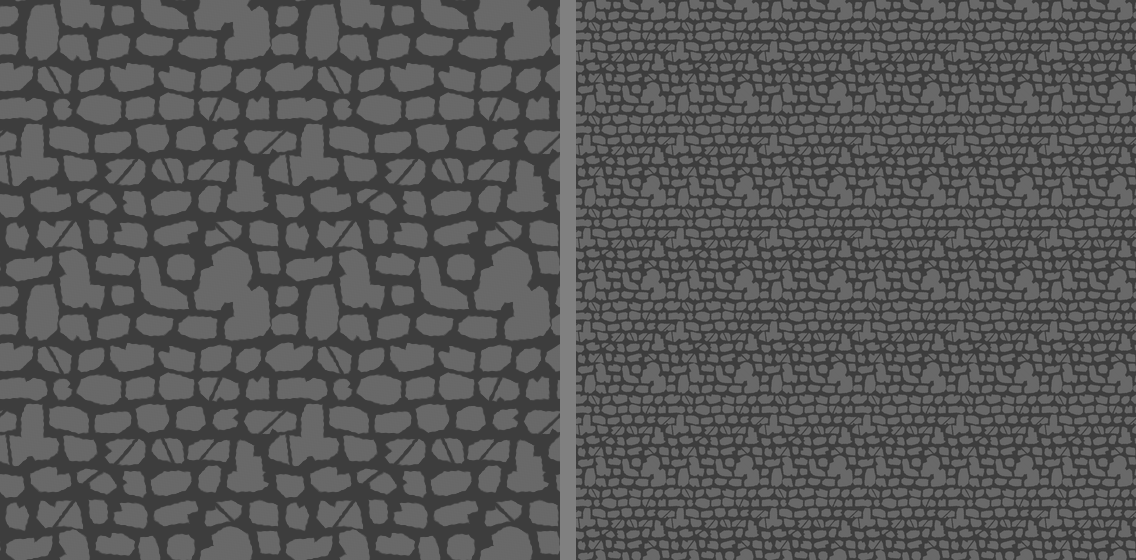
Left: one tile. Right: repeated 3 by 3.
Reproduce this texture procedurally as a WebGL 2 fragment shader.

```glsl
#version 300 es
precision highp float;
// Dry stone wall: flat grey angular stones in nine wavy courses on dark mortar.
// Each stone is a hashed polygon in a wrapped grid, with cracks and notches;
// some tall stones fuse with the course below. The tile repeats 2 x 2.

uniform vec2 u_resolution;
out vec4 fragColor;

const float TAU = 6.2831853;
const float REPEATS = 2.0;
const vec2 GRID = vec2(7.0, 9.0);         // stones per course, courses per tile
const float STONE_PITCH = GRID.y / GRID.x; // one unit is one course height
const int SIDES = 7;

const vec3 STONE = vec3(0.41);
const vec3 RIM = vec3(0.32);
const vec3 MORTAR = vec3(0.24);

// Hash of a grid cell, wrapped so that it repeats with the tile.
float cellHash(vec2 cell, float seed) {
  vec3 p = fract(vec3(mod(cell, GRID), seed).xyz * vec3(0.1031, 0.1130, 0.0973) + 0.137);
  p += dot(p, p.yzx + 33.33);
  return fract((p.x + p.y) * p.z * 7.31);
}

float signedHash(vec2 cell, float seed) {
  return 2.0 * cellHash(cell, seed) - 1.0;
}

vec2 direction(float angle) {
  return vec2(cos(angle), sin(angle));
}

// Sway of the courses and fine raggedness of the stone edges.
vec2 warp(vec2 tile) {
  vec2 t = tile * TAU;
  float sway = 0.07 * sin(2.0 * t.x + t.y) + 0.04 * sin(5.0 * t.x - 3.0 * t.y);
  vec2 ragged = sin(t.yx * vec2(41.0, 37.0) + 2.0 * sin(t * vec2(23.0, 19.0)));
  return vec2(0.0, sway) + 0.009 * ragged;
}

float courseShift(float row) {
  return cellHash(vec2(0.0, row), 21.0);
}

// Joint on the left of a cell.
float jointX(vec2 cell) {
  return (cell.x + courseShift(cell.y) + 0.25 * signedHash(cell, 1.0)) * STONE_PITCH;
}

// Hashed polygon around an ellipse, clipped by its bounding box.
float polygon(vec2 v, vec2 halfSize, vec2 cell) {
  vec2 box = abs(v) - halfSize;
  float d = max(box.x, box.y);
  for (int k = 0; k < SIDES; k++) {
    float seed = 30.0 + float(k);
    float angle = (float(k) + 0.7 * cellHash(cell, seed)) * TAU / float(SIDES);
    vec2 normal = direction(angle);
    float reach = length(halfSize * normal) * mix(0.92, 1.22, cellHash(cell, seed + 10.0));
    d = max(d, dot(v, normal) - reach);
  }
  return d;
}

// Wedge cut inward from the outline.
float notch(float d, vec2 v, vec2 halfSize, float angle) {
  vec2 axis = direction(angle);
  vec2 w = v - 0.6 * halfSize * axis;
  float wedge = 0.75 * abs(dot(w, vec2(-axis.y, axis.x))) - 0.66 * dot(w, axis);
  return max(d, -wedge);
}

// Thin slanted split through the stone.
float crack(float d, vec2 v, float angle, float offset) {
  return max(d, 0.045 - abs(dot(v, direction(angle)) + offset));
}

float stoneDistance(vec2 p, vec2 cell) {
  float left = jointX(cell);
  float right = jointX(cell + vec2(1.0, 0.0));
  vec2 center = vec2(0.5 * (left + right), cell.y + 0.5 + 0.06 * signedHash(cell, 2.0));
  vec2 halfSize = vec2(0.5 * (right - left) - mix(0.05, 0.13, cellHash(cell, 3.0)),
                       mix(0.34, 0.44, cellHash(cell, 4.0)));
  float tall = 0.42 * step(0.91, cellHash(cell, 5.0));
  center.y -= tall;
  halfSize.y += tall;

  vec2 v = p - center;
  v.y += 0.13 * signedHash(cell, 6.0) * v.x;
  v.x += 0.18 * signedHash(cell, 7.0) * v.y;
  float d = polygon(v, halfSize, cell);
  if (cellHash(cell, 8.0) < 0.5) d = notch(d, v, halfSize, TAU * cellHash(cell, 9.0));
  if (cellHash(cell, 10.0) < 0.3 && halfSize.x > 0.45)
    d = crack(d, v, 0.9 * signedHash(cell, 11.0), 0.15 * signedHash(cell, 12.0));
  return d;
}

// Nearest stone among the neighbouring cells; overlaps fuse.
float wallDistance(vec2 p) {
  float d = 10.0;
  for (int j = -1; j <= 1; j++) {
    float row = floor(p.y) + float(j);
    float column = floor(p.x / STONE_PITCH - courseShift(row));
    for (int i = -1; i <= 1; i++)
      d = min(d, stoneDistance(p, vec2(column + float(i), row)));
  }
  return d;
}

void main() {
  vec2 tile = fract(gl_FragCoord.xy / u_resolution * REPEATS);
  float pixel = REPEATS * GRID.y / min(u_resolution.x, u_resolution.y);
  float d = wallDistance(tile * GRID.y + warp(tile));
  float rimWidth = 0.018 + 0.01 * sin(TAU * (7.0 * tile.x - 11.0 * tile.y));
  float grain = 0.004 * sin(TAU * 60.0 * (tile.x + tile.y)) * sin(TAU * 48.0 * (tile.x - tile.y));

  vec3 color = mix(RIM, STONE + grain, smoothstep(-0.5, 0.5, (-d - rimWidth) / pixel));
  color = mix(MORTAR, color, smoothstep(-0.5, 0.5, -d / pixel));
  fragColor = vec4(color, 1.0);
}
```
